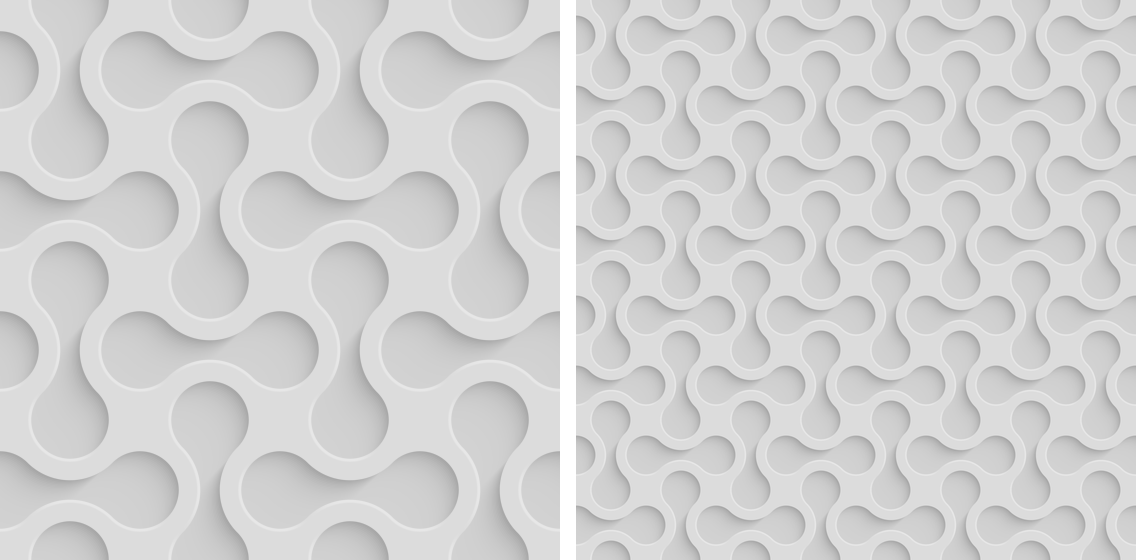
Left: one tile. Right: repeated 2 by 2.
Give the GLSL for this pattern, as a Shadertoy shader.

```glsl
const float CELLS = 4.0;             // cells per side, even so that it tiles
const float LOBE_RADIUS = 0.2765;    // in cell units, as all lengths below
const float NECK_RADIUS = 0.70711 - LOBE_RADIUS; // arc tangent to the lobes
const vec2 LIGHT_DIR = vec2(0.70711, 0.70711);
const float FACE_GREY = 0.863;
const float FLOOR_GREY = 0.822;
const float RIM_GREY = 0.905;
const float RIM_WIDTH = 0.021;
const float SHADOW_DEPTH = 0.25;
const float SHADOW_LENGTH = 0.1;
const float SHADOW_REACH = 0.48;
const float SHADOW_SOFTNESS = 0.03;
const int SHADOW_STEPS = 40;

// Signed distance to the dumbbell holes, negative inside.
// Cells alternate between lying and standing dumbbells.
float holeDistance(vec2 q) {
    vec2 cell = floor(q);
    vec2 p = abs(fract(q) - 0.5);
    if (mod(cell.x + cell.y, 2.0) < 0.5) p = p.yx;

    float toOwnLobe = length(p - vec2(0.0, 0.5));
    float toSideLobe = length(p - vec2(0.5, 0.0));
    if (p.x + p.y > 0.5) return min(toOwnLobe, toSideLobe) - LOBE_RADIUS;
    return min(NECK_RADIUS - toSideLobe, toSideLobe - LOBE_RADIUS);
}

// Unit direction from the hole towards the raised face
vec2 edgeNormal(vec2 q) {
    vec2 e = vec2(0.004, 0.0);
    vec2 g = vec2(holeDistance(q + e.xy) - holeDistance(q - e.xy),
                  holeDistance(q + e.yx) - holeDistance(q - e.yx));
    return g / max(length(g), 1e-5);
}

// Shadow on the floor, fading with the distance to the wall along the light
float castShadow(vec2 q) {
    float shadow = 0.0;
    for (int i = 0; i < SHADOW_STEPS; i++) {
        float t = SHADOW_REACH * (float(i) + 0.5) / float(SHADOW_STEPS);
        float wall = smoothstep(0.0, SHADOW_SOFTNESS, holeDistance(q + LIGHT_DIR * t));
        shadow = max(shadow, wall * exp(-t / SHADOW_LENGTH));
    }
    return shadow;
}

void mainImage(out vec4 fragColor, in vec2 fragCoord) {
    vec2 q = fragCoord / iResolution.xy * CELLS;
    float pixel = CELLS / min(iResolution.x, iResolution.y);
    float d = holeDistance(q);

    // Sunken floor
    float ground = FLOOR_GREY - SHADOW_DEPTH * castShadow(q);

    // Raised face with a bright rim where the edge turns to the light
    float facing = smoothstep(0.0, 0.6, -dot(edgeNormal(q), LIGHT_DIR));
    float rim = facing * (1.0 - smoothstep(RIM_WIDTH - pixel, RIM_WIDTH + pixel, d));
    float face = mix(FACE_GREY, RIM_GREY, rim);

    float grey = mix(ground, face, smoothstep(-0.75 * pixel, 0.75 * pixel, d));
    fragColor = vec4(vec3(grey), 1.0);
}
```
